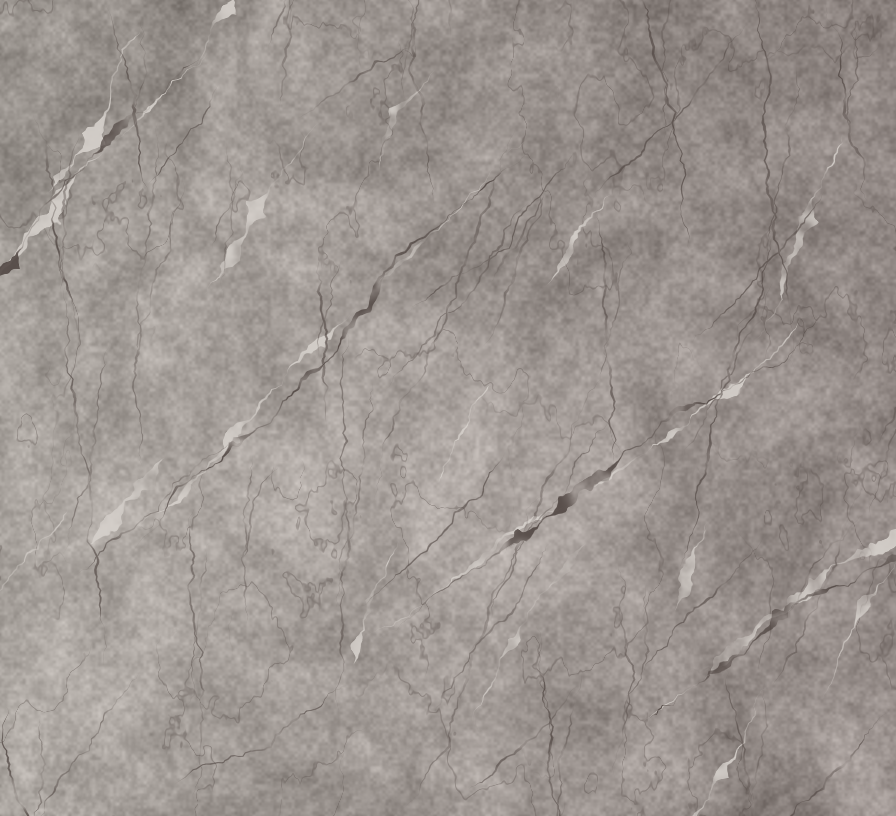
Reproduce this texture procedurally as a WebGL 1 fragment shader.

```glsl
precision highp float;
// Weathered grey marble: softly clouded stone with fine mottling,
// crossed by thin broken cracks (steep and diagonal) and chalky white veins.
// Every vein is a finite line bent by kinked noise, scattered in loops.
uniform vec2 u_resolution;

const float STEEP_COUNT = 26.0;
const float SLANT_COUNT = 16.0;
const float CHALK_COUNT = 14.0;
const vec3 CRACK_COLOR = vec3(0.31, 0.27, 0.255);
const vec3 CHALK_COLOR = vec3(0.84, 0.82, 0.80);

float hash(vec2 p) {
  vec3 q = fract(p.xyx * vec3(0.1031, 0.1030, 0.0973));
  q += dot(q, q.yzx + 33.33);
  return fract((q.x + q.y) * q.z);
}

float noise(vec2 p) {
  vec2 cell = floor(p), f = fract(p);
  f = f * f * (3.0 - 2.0 * f);
  return mix(mix(hash(cell), hash(cell + vec2(1.0, 0.0)), f.x),
             mix(hash(cell + vec2(0.0, 1.0)), hash(cell + 1.0), f.x), f.y);
}

float fbm(vec2 p) {
  float sum = 0.0, amp = 0.5;
  for (int i = 0; i < 6; i++) {
    sum += amp * noise(p);
    p = mat2(1.6, 1.2, -1.2, 1.6) * p + 17.3;
    amp *= 0.56;
  }
  return sum / 1.10;
}

// Straight-segment noise in -1..1, giving sharp kinks
float kink(float x, float seed) {
  float cell = floor(x);
  return 2.0 * mix(hash(vec2(cell + 50.0, seed)), hash(vec2(cell + 51.0, seed)), x - cell) - 1.0;
}

// Coverage of one vein centred on origin; patchy = 1 swells it into blobs
float vein(vec2 p, vec2 origin, float angle, float halfLen, float width, float patchy, float seed, float px) {
  vec2 dir = vec2(cos(angle), sin(angle));
  vec2 q = p - origin;
  float along = dot(q, dir);
  float across = dir.x * q.y - dir.y * q.x;
  if (abs(along) > halfLen || abs(across) > 0.05) return 0.0;
  across += 0.014 * kink(along * 8.0, seed) + 0.006 * kink(along * 27.0, seed + 3.0)
          + 0.0032 * kink(along * 85.0, seed + 7.0) + 0.0012 * kink(along * 230.0, seed + 9.0);
  float taper = 1.0 - smoothstep(0.4, 1.0, abs(along) / halfLen);
  float swell = 0.5 + 0.5 * kink(along * 32.0, seed + 11.0);
  float w = width * taper * mix(0.4 + swell, 2.6 * swell * swell * swell, patchy);
  w *= 0.55 + 0.9 * noise(p * 120.0 + seed);
  // Lines thinner than a pixel keep their share of it
  float soft = 0.75 * px;
  float line = (1.0 - smoothstep(max(w - soft, 0.0), w + soft, abs(across))) * min(1.0, w / (0.4 * px));
  float gaps = smoothstep(0.15, 0.75, noise(vec2(along * 26.0, seed)) * 0.6 + noise(p * 75.0 + seed) * 0.45);
  return line * mix(gaps, 1.0, 0.15);
}

// Faint hairlines along the middle contour of a noise field
float hairline(vec2 p, float thickness) {
  return 1.0 - smoothstep(0.0, thickness, abs(fbm(p) - 0.5));
}

vec3 stone(vec2 p, vec2 uv) {
  float tone = 0.688 - 0.15 * length(uv - vec2(0.28, 0.34));
  vec2 warp = vec2(noise(p * 5.0), noise(p * 5.0 + 40.0));
  tone += 0.20 * (fbm(p * 4.2 + 0.8 * warp) - 0.5);
  tone += 0.21 * (fbm(p * 19.0 + 9.0 + 2.0 * warp) - 0.5);
  tone += 0.085 * (noise(p * 140.0) - 0.5) + 0.065 * (noise(p * 270.0) - 0.5);
  vec3 tint = mix(vec3(0.0, -0.022, -0.043), vec3(0.003, -0.032, -0.046), uv.x);
  return vec3(tone) + tint;
}

void main() {
  vec2 uv = gl_FragCoord.xy / u_resolution;
  vec2 p = gl_FragCoord.xy / u_resolution.y;
  float aspect = u_resolution.x / u_resolution.y;
  float px = 1.0 / u_resolution.y;
  float crack = 0.0, chalk = 0.0;

  // Steep cracks, each with a faint forking companion
  for (float i = 0.0; i < STEEP_COUNT; i++) {
    float a = hash(vec2(i, 2.0)), b = hash(vec2(i, 5.0)), c = hash(vec2(i, 9.0));
    vec2 at = vec2((i + a) / STEEP_COUNT * aspect, fract(i * 0.618 + 0.2 * b));
    float angle = 1.64 + 0.30 * (c - 0.5) - 0.35 * step(0.78, a);
    float halfLen = 0.10 + 0.16 * b;
    float strength = 0.4 + 0.6 * c;
    crack = max(crack, strength * vein(p, at, angle, halfLen, 0.0012, 0.0, i + 20.0, px));
    crack = max(crack, 0.5 * vein(p, at + vec2(0.01, 0.03), angle - 0.22, halfLen * 0.6, 0.0009, 0.0, i + 60.0, px));
  }

  // Diagonal cracks rising to the right, every fifth long, with chalk beside it
  for (float i = 0.0; i < SLANT_COUNT; i++) {
    float a = hash(vec2(i, 13.0)), b = hash(vec2(i, 17.0));
    float major = 1.0 - step(0.5, mod(i, 5.0));
    vec2 at = vec2((i + a) / SLANT_COUNT * aspect, fract(i * 0.382 + 0.55 + 0.15 * b));
    float angle = 0.70 + 0.35 * (b - 0.5);
    float halfLen = mix(0.06 + 0.10 * a, 0.36, major);
    crack = max(crack, vein(p, at, angle, halfLen, 0.0032 * major, 1.0, i + 100.0, px));
    crack = max(crack, 0.7 * vein(p, at, angle, halfLen, 0.0010, 0.0, i + 100.0, px));
    chalk = max(chalk, vein(p, at + vec2(-0.003, 0.004), angle, halfLen, 0.0042 * major, 1.0, i + 107.0, px));
  }

  // Short chalk veins: swollen patches joined by a thin thread
  for (float i = 0.0; i < CHALK_COUNT; i++) {
    float a = hash(vec2(i, 23.0)), b = hash(vec2(i, 29.0));
    vec2 at = vec2((i + a) / CHALK_COUNT * aspect, fract(i * 0.618 + 0.1 + 0.2 * b));
    float angle = 1.12 + 0.40 * (a - 0.5);
    float halfLen = 0.05 + 0.10 * b;
    chalk = max(chalk, vein(p, at, angle, halfLen, 0.0058, 1.0, i + 150.0, px));
    chalk = max(chalk, 0.5 * vein(p, at, angle, halfLen, 0.0012, 0.0, i + 150.0, px));
  }

  float mask = smoothstep(0.40, 0.65, noise(p * 8.0 + 3.0));
  float hair = mask * hairline(p * vec2(6.0, 3.6) + 6.0, 0.008);
  hair = max(hair, (1.0 - mask) * hairline(p * vec2(7.0, 4.5) + 31.0, 0.008));
  vec3 color = stone(p, uv);
  color = mix(color, CRACK_COLOR, 0.30 * hair);
  color = mix(color, CHALK_COLOR, 0.90 * chalk);
  color = mix(color, CRACK_COLOR, 0.88 * crack);
  gl_FragColor = vec4(clamp(color, 0.0, 1.0), 1.0);
}
```
